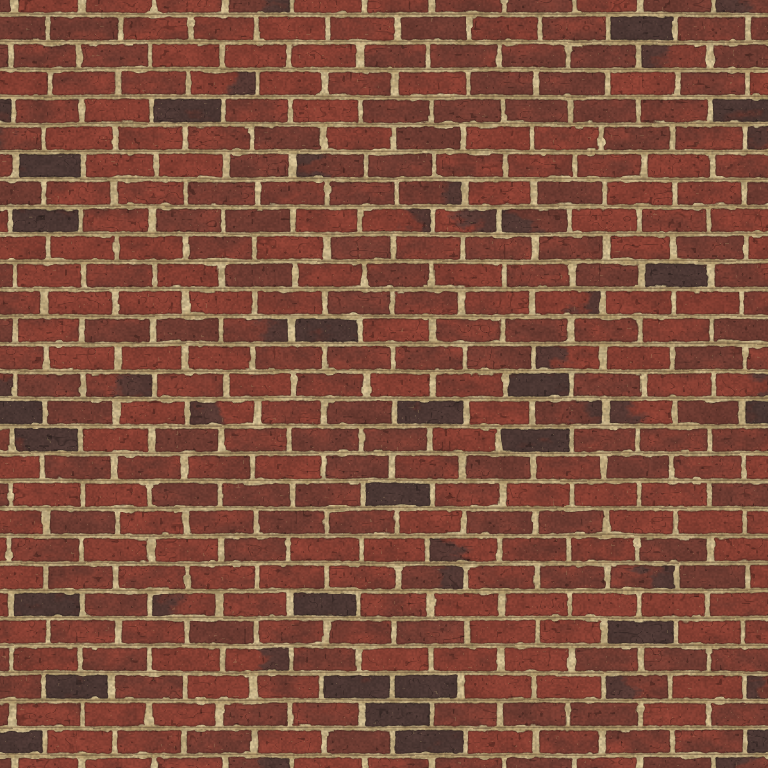
This texture is drawn by a three.js fragment shader. Its source:

```glsl
// Running-bond brick wall: 28 courses of 11 red bricks, some burnt dark, in sandy mortar.
// Each brick is a box distance with jittered joints and noise-worn edges;
// layered value noise gives clouds, creases, pits and grain.
varying vec2 vUv;

const float COURSES = 28.0;
const float BRICKS = 11.0;
const float BED_HALF = 0.0031;   // half height of horizontal joints
const float SOFT = 0.0009;       // edge smoothing

const vec3 RED = vec3(0.53, 0.25, 0.20);
const vec3 BROWN = vec3(0.44, 0.24, 0.20);
const vec3 CHARCOAL = vec3(0.28, 0.215, 0.20);
const vec3 SAND = vec3(0.66, 0.57, 0.40);
const vec3 PALE = vec3(0.82, 0.74, 0.57);
const vec3 SHADE = vec3(0.46, 0.36, 0.26);

float hash(vec2 p) {
  vec3 q = fract(vec3(p.xyx) * 0.1031);
  q += dot(q, q.yzx + 33.33);
  return fract((q.x + q.y) * q.z);
}

float noise(vec2 p) {
  vec2 i = floor(p);
  vec2 f = fract(p);
  f = f * f * (3.0 - 2.0 * f);
  return mix(mix(hash(i), hash(i + vec2(1.0, 0.0)), f.x),
             mix(hash(i + vec2(0.0, 1.0)), hash(i + 1.0), f.x), f.y);
}

float fbm(vec2 p) {
  float sum = 0.0;
  float gain = 0.5;
  for (int i = 0; i < 4; i++) {
    sum += gain * noise(p);
    p = p * 2.03 + 7.1;
    gain *= 0.5;
  }
  return sum / 0.9375;
}

// Wrapped hash, so that the courses repeat from edge to edge
float cellHash(vec2 id, float seed) {
  return hash(mod(id, vec2(BRICKS, COURSES)) * 3.7 + seed);
}

float jointShift(vec2 id) {
  return (cellHash(id, 11.0) - 0.5) * 0.07;
}

float jointHalf(vec2 id) {
  return 0.0030 + 0.0026 * pow(cellHash(id, 29.0), 3.0);
}

float boxDistance(vec2 p, vec2 halfSize, float radius) {
  vec2 q = abs(p) - halfSize + radius;
  return length(max(q, 0.0)) + min(max(q.x, q.y), 0.0) - radius;
}

vec3 brickColor(vec2 id, vec2 local, vec2 p) {
  float cloud = fbm(p * vec2(38.0, 62.0) + id * 5.3);
  float tone = cellHash(id, 43.0);
  vec3 color = mix(BROWN, RED, smoothstep(0.25, 0.75, tone * 0.55 + cloud * 0.55));

  // Burnt bricks: some whole, some only at one end
  float kiln = cellHash(id, 61.0);
  float end = cellHash(id, 73.0) < 0.5 ? -1.0 : 1.0;
  float patchy = smoothstep(0.0, 0.6, local.x * end + (cloud - 0.5) * 2.2);
  float whole = smoothstep(-0.1, 0.4, cloud);
  float burn = kiln > 0.93 ? whole : (kiln > 0.83 ? patchy * 0.85 : 0.0);
  color = mix(color, CHARCOAL, burn * 0.92);

  // Creases, pits and grain
  float ridge = abs(noise(p * vec2(75.0, 130.0) + id * 2.1) - 0.5);
  float crease = (1.0 - smoothstep(0.0, 0.06, ridge)) * smoothstep(0.5, 0.7, cloud);
  float pit = smoothstep(0.84, 0.95, noise(p * 210.0 + 19.0));
  float grain = noise(p * 430.0) - 0.5;
  color *= 1.0 - 0.22 * crease - 0.25 * pit;
  color *= 0.98 + 0.18 * grain + 0.22 * (cloud - 0.5);
  float crumb = smoothstep(0.93, 0.98, noise(p * 290.0 + 53.0));
  return mix(color, SAND, crumb * 0.3);
}

vec3 mortarColor(vec2 p, float inBed, float fromTop) {
  float cloud = fbm(p * vec2(70.0, 110.0) + 31.0);
  float lightness = smoothstep(0.3, 0.75, cloud) * 0.6 + (1.0 - inBed) * 0.45;
  vec3 color = mix(SAND, PALE, clamp(lightness, 0.0, 1.0));
  // The course above shades the top of the bed joint
  color = mix(color, SHADE, inBed * 0.6 * smoothstep(0.0003, 0.0028, fromTop));
  return color * (0.98 + 0.24 * (noise(p * 400.0 + 5.0) - 0.5));
}

void main() {
  vec2 p = vUv;
  float sway = (noise(p * vec2(16.0, 28.0)) - 0.5) * 0.0020;
  float y = (p.y + sway) * COURSES + 0.54;
  float row = floor(y);
  float bond = mod(row, 2.0) < 0.5 ? 0.18 : 0.67;
  float x = p.x * BRICKS - bond - (cellHash(vec2(0.0, row), 7.0) - 0.5) * 0.08;

  // Find the brick between two shifted joints
  float col = floor(x + 0.5);
  if (x < col + jointShift(vec2(col, row))) col -= 1.0;
  vec2 id = vec2(col, row);
  vec2 nextId = id + vec2(1.0, 0.0);
  float left = (col + jointShift(id)) / BRICKS + jointHalf(id);
  float right = (col + 1.0 + jointShift(nextId)) / BRICKS - jointHalf(nextId);
  vec2 halfSize = vec2((right - left) * 0.5, 0.5 / COURSES - BED_HALF);
  vec2 local = vec2(x / BRICKS - (left + right) * 0.5, (fract(y) - 0.5) / COURSES);

  // Ragged outline with occasional mortar smears
  float wear = (fbm(p * 150.0) - 0.5) * 0.0028;
  float smear = smoothstep(0.70, 0.88, noise(p * 65.0 + 83.0)) * 0.0020;
  float d = boxDistance(local, halfSize, 0.0018) + wear + smear;

  float bed = smoothstep(-0.0010, 0.0006, abs(local.y) - halfSize.y);
  vec3 mortar = mortarColor(p, bed, BED_HALF - (0.5 / COURSES + local.y) + 0.0002);
  mortar *= 1.0 - 0.22 * (1.0 - smoothstep(0.0, 0.0014, d));
  vec3 brick = brickColor(id, local / halfSize, p);
  brick *= 1.0 - 0.22 * smoothstep(-0.0025, 0.0, d);

  gl_FragColor = vec4(mix(brick, mortar, smoothstep(-SOFT, SOFT, d)), 1.0);
}
```
